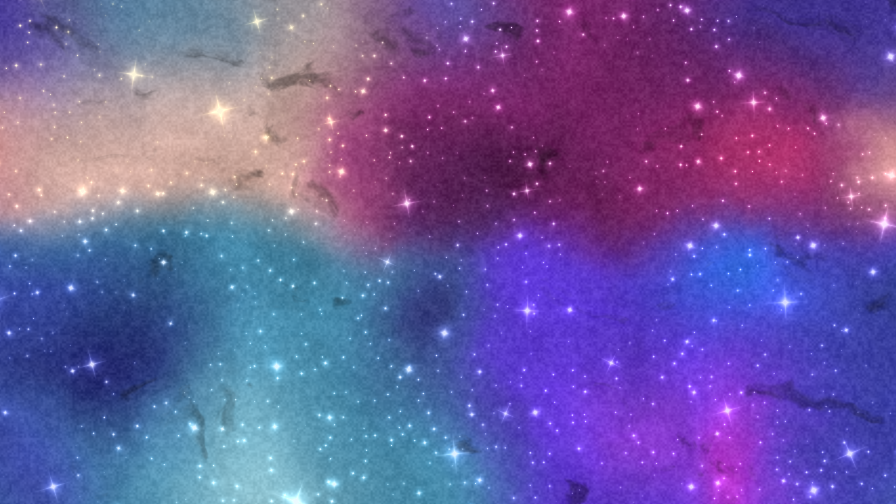
This texture is drawn by a Shadertoy shader. Its source:

```glsl
// A painted nebula: broad colour gradients overlaid with soft elliptical clouds,
// bent by fractal noise, then sprinkled with dust, small stars and
// four-armed sparkles scattered on jittered grids.

vec4 hash4(vec2 p) {
    vec4 q = fract(p.xyxy * vec4(0.1031, 0.1030, 0.0973, 0.1099));
    q += dot(q, q.wzxy + 33.33);
    return fract((q.xxyz + q.yzzw) * q.zywx);
}

float valueNoise(vec2 p) {
    vec2 i = floor(p), f = fract(p);
    f = f * f * (3.0 - 2.0 * f);
    float low  = mix(hash4(i).x, hash4(i + vec2(1, 0)).x, f.x);
    float high = mix(hash4(i + vec2(0, 1)).x, hash4(i + vec2(1, 1)).x, f.x);
    return mix(low, high, f.y);
}

float fbm(vec2 p) {
    float sum = 0.0, amp = 0.5;
    for (int i = 0; i < 5; i++) {
        sum += amp * valueNoise(p);
        p = mat2(1.6, 1.2, -1.2, 1.6) * p + 7.3;
        amp *= 0.5;
    }
    return sum;
}

// Lays one soft elliptical cloud over the sky, wrapping sideways.
void cloud(inout vec3 sky, vec2 uv, vec2 centre, vec2 size, vec3 colour) {
    vec2 d = uv - centre;
    d.x -= round(d.x);
    d /= size;
    sky = mix(sky, colour, 0.95 * exp(-dot(d, d)));
}

vec3 nebula(vec2 uv) {
    vec3 upper = mix(vec3(0.84, 0.68, 0.63), vec3(0.48, 0.14, 0.40), smoothstep(0.32, 0.50, uv.x));
    vec3 lower = mix(vec3(0.26, 0.52, 0.64), vec3(0.36, 0.22, 0.82), smoothstep(0.46, 0.62, uv.x));
    vec3 sky = mix(lower, upper, smoothstep(0.47, 0.62, uv.y));

    // upper half: teal haze, violet, wine, crimson and peach
    cloud(sky, uv, vec2(0.16, 1.02), vec2(0.17, 0.20), vec3(0.31, 0.49, 0.60));
    cloud(sky, uv, vec2(0.00, 0.96), vec2(0.09, 0.14), vec3(0.33, 0.28, 0.60));
    cloud(sky, uv, vec2(0.50, 1.02), vec2(0.10, 0.15), vec3(0.36, 0.30, 0.60));
    cloud(sky, uv, vec2(0.42, 0.66), vec2(0.07, 0.12), vec3(0.62, 0.26, 0.48));
    cloud(sky, uv, vec2(0.56, 0.64), vec2(0.12, 0.11), vec3(0.31, 0.10, 0.28));
    cloud(sky, uv, vec2(0.86, 0.68), vec2(0.09, 0.12), vec3(0.74, 0.20, 0.43));
    cloud(sky, uv, vec2(0.93, 0.98), vec2(0.14, 0.17), vec3(0.25, 0.20, 0.58));
    cloud(sky, uv, vec2(0.99, 0.70), vec2(0.05, 0.11), vec3(0.88, 0.62, 0.61));

    // lower half: navy, pale teal, azure, orchid and magenta
    cloud(sky, uv, vec2(0.03, 0.40), vec2(0.11, 0.12), vec3(0.21, 0.34, 0.62));
    cloud(sky, uv, vec2(0.11, 0.28), vec2(0.11, 0.12), vec3(0.14, 0.15, 0.46));
    cloud(sky, uv, vec2(0.01, 0.04), vec2(0.09, 0.15), vec3(0.28, 0.36, 0.74));
    cloud(sky, uv, vec2(0.28, 0.03), vec2(0.09, 0.18), vec3(0.56, 0.76, 0.81));
    cloud(sky, uv, vec2(0.49, 0.38), vec2(0.06, 0.17), vec3(0.21, 0.23, 0.50));
    cloud(sky, uv, vec2(0.96, 0.26), vec2(0.09, 0.24), vec3(0.22, 0.24, 0.62));
    cloud(sky, uv, vec2(0.83, 0.47), vec2(0.08, 0.10), vec3(0.20, 0.42, 0.90));
    cloud(sky, uv, vec2(0.73, 0.14), vec2(0.08, 0.12), vec3(0.56, 0.24, 0.85));
    cloud(sky, uv, vec2(0.84, 0.08), vec2(0.05, 0.17), vec3(0.70, 0.20, 0.79));
    return sky;
}

// Scatters stars on a jittered grid; x is the white core, y the tinted glow.
vec2 starLayer(vec2 p, float cells, float chance, float radius, float arm) {
    vec2 light = vec2(0.0);
    for (int i = 0; i < 9; i++) {
        vec2 cell = floor(p * cells) + vec2(i % 3 - 1, i / 3 - 1);
        vec4 h = hash4(cell + cells * 3.7);
        if (h.z > chance) continue;
        float size = mix(0.55, 1.1, h.w * h.w);
        float turn = 0.9 * (h.z / chance - 0.5);
        vec2 d = (p - (cell + 0.1 + 0.8 * h.xy) / cells) / size;
        d = abs(mat2(cos(turn), -sin(turn), sin(turn), cos(turn)) * d);
        float r2 = dot(d, d) / (radius * radius);
        vec2 taper = max(1.0 - d / arm, 0.0);
        vec2 rays = taper * taper * exp(-d.yx / 0.0022);
        light += vec2(exp(-r2) + 0.5 * (rays.x + rays.y),
                      0.35 * exp(-r2 / 8.0) + 0.6 * (rays.x + rays.y)) * mix(0.6, 1.0, h.w);
    }
    return light;
}

void mainImage(out vec4 fragColor, in vec2 fragCoord) {
    vec2 uv = fragCoord / iResolution.xy;
    vec2 p = fragCoord / iResolution.y;

    // noise-bent clouds with mottling and small dark wisps
    vec2 bend = vec2(fbm(p * 4.0), fbm(p * 4.0 + 31.0)) - 0.48;
    vec3 sky = nebula(uv + 0.13 * bend);
    sky *= 0.83 + 0.34 * fbm(p * 7.0 + 2.0 * bend);
    sky *= 1.0 - 0.35 * smoothstep(0.66, 0.82, fbm(p * vec2(8.0, 12.0) + 3.0 * bend + 50.0));
    sky += 0.07 * (valueNoise(p * 240.0) - 0.5) + 0.05 * (valueNoise(p * 95.0) - 0.5);

    // star tint follows the sky, turning gold at the upper left
    vec3 tint = mix(sky / max(sky.r, max(sky.g, sky.b)), vec3(1.0), 0.25);
    float gold = smoothstep(0.5, 0.7, uv.y) * smoothstep(0.5, 0.35, uv.x);
    tint = mix(tint, vec3(1.0, 0.88, 0.42), 0.8 * gold);

    // clumped dust, small stars and large sparkles
    float clump = smoothstep(0.32, 0.62, fbm(p * 5.0 + 80.0));
    vec2 light = 0.75 * clump * starLayer(p, 42.0, 0.32, 0.0025, 0.003);
    light += starLayer(p, 10.0, 0.42, 0.0055, 0.018);
    light += starLayer(p + 0.07, 5.0, 0.45, 0.0075, 0.055);

    vec3 colour = sky + tint * light.y * 0.75;
    colour = mix(colour, mix(vec3(1.0), tint, 0.3), min(light.x, 1.0));
    fragColor = vec4(clamp(colour, 0.0, 1.0), 1.0);
}
```
